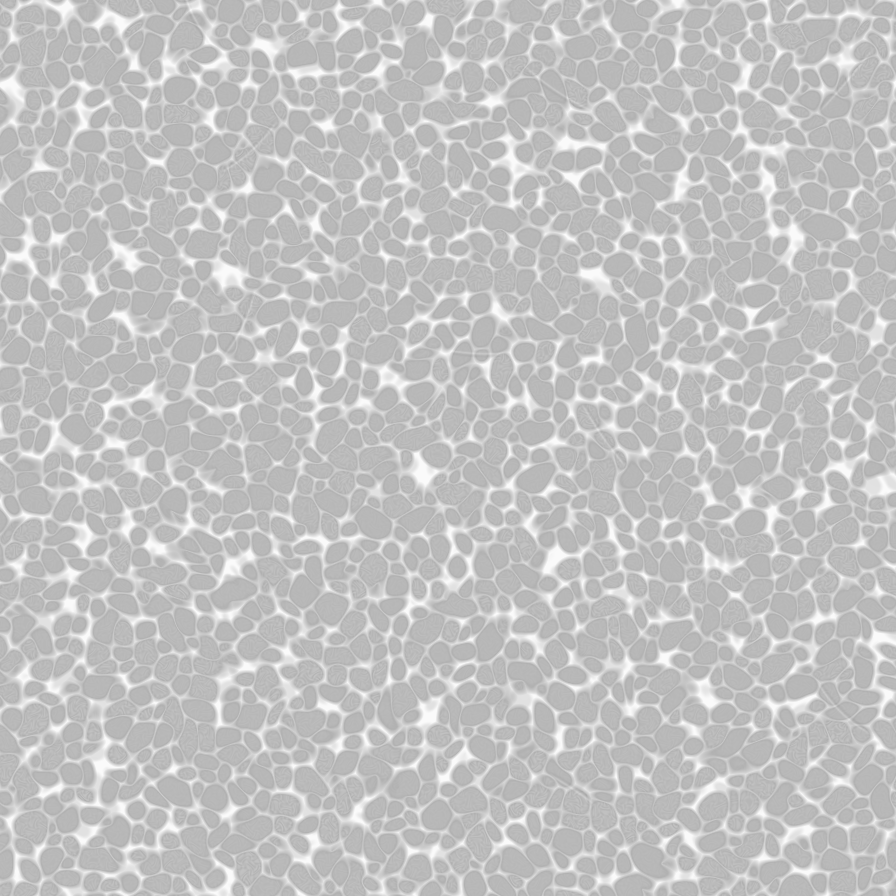
Give the GLSL for this texture map, as a WebGL 1 fragment shader.

```glsl
precision highp float;
// Packed pale grey pebbles with soft white light in the gaps between them.

uniform vec2 u_resolution;

#define GRAINS 42.0        // grain cells across the canvas
#define JITTER 0.80        // scatter of the grain centres
#define RADIUS_MIN 0.47    // grain radii in cells
#define RADIUS_MAX 0.96
#define STRETCH 2.1        // largest length to width ratio
#define ROUNDING 11.0      // higher gives sharper grain corners
#define GRAIN_GREY 0.725
#define GAP_WHITE 0.98
#define RIM_DEPTH 0.022
#define SPECKLE 0.016
#define FIBRES 9

float hash(vec2 p) {
  return fract(sin(dot(p, vec2(127.1, 311.7))) * 43758.547);
}

vec2 hash2(vec2 p) {
  return vec2(hash(p), hash(p + 57.3));
}

vec2 rotate(vec2 p, float angle) {
  float c = cos(angle), s = sin(angle);
  return vec2(c * p.x + s * p.y, c * p.y - s * p.x);
}

// Bend the plane so that outlines and sizes become irregular.
vec2 warp(vec2 p) {
  p += 0.2 * sin(p.yx * 0.37 + vec2(0.4, 2.1));
  return p + 0.06 * sin(p.yx * 3.3 + 1.7 * sin(p * 1.3));
}

// Cellular field of ellipses: x is below zero inside a grain and
// rises into seams and gaps, y is a random value of the grain.
vec2 pebbles(vec2 p, float seed) {
  vec2 cell = floor(p);
  vec3 nearest = vec3(9.0);
  float id = 0.0;
  for (int j = -2; j <= 2; j++) {
    for (int i = -2; i <= 2; i++) {
      vec2 site = cell + vec2(float(i), float(j));
      vec2 key = site + seed;
      vec2 center = site + 0.5 + JITTER * (hash2(key) - 0.5);
      vec2 shape = hash2(key + 19.7);
      float radius = mix(RADIUS_MIN, RADIUS_MAX, shape.x * shape.x);
      float ratio = sqrt(mix(1.0, STRETCH, shape.y));
      vec2 q = rotate(p - center, 6.2832 * hash(key + 83.1));
      float d = length(q * vec2(1.0 / ratio, ratio)) - radius;
      if (d < nearest.x) {
        nearest = vec3(d, nearest.xy);
        id = hash(key + 41.9);
      } else if (d < nearest.y) {
        nearest = vec3(nearest.x, d, nearest.y);
      } else {
        nearest.z = min(nearest.z, d);
      }
    }
  }
  // Smooth maximum of the outline and the seams to two neighbours.
  vec3 edge = vec3(nearest.x, 0.5 * (nearest.x - nearest.yz));
  float field = log(dot(exp(ROUNDING * edge), vec3(1.0))) / ROUNDING;
  return vec2(field, id);
}

// Fine mottling, turned differently on each grain.
float mottle(vec2 p, float id) {
  vec2 q = rotate(p, 6.2832 * id);
  q += 0.12 * sin(q.yx * 9.0 + id * 40.0);
  return 0.5 * sin(q.x * 23.0 + 2.0 * sin(q.y * 11.0))
       + 0.5 * sin(q.y * 27.0 + 2.0 * sin(q.x * 14.0));
}

// A few thin bent fibres lying across the grains.
float fibres(vec2 uv) {
  float light = 0.0;
  for (int i = 0; i < FIBRES; i++) {
    vec2 key = vec2(float(i) * 3.7, 5.3);
    vec2 q = rotate(uv - hash2(key), 6.2832 * hash(key + 11.0));
    float reach = mix(0.02, 0.055, hash(key + 23.0));
    float off = q.y - (hash(key + 31.0) - 0.5) * 8.0 * q.x * q.x;
    float ends = 1.0 - smoothstep(0.6 * reach, reach, abs(q.x));
    float line = exp(-pow(off / 0.0013, 2.0));
    float shade = exp(-pow((off - 0.003) / 0.0015, 2.0));
    light += ends * (0.06 * line - 0.03 * shade);
  }
  return light;
}

void main() {
  vec2 uv = gl_FragCoord.xy / u_resolution;
  vec2 p = warp(uv * GRAINS);
  vec2 top = pebbles(p, 0.0);
  float deep = pebbles(p * 1.15 + 7.4, 131.0).x;

  // Light fills the gaps, dimmed where deeper grains lie below.
  float glow = clamp((top.x + 0.045) / 0.20, 0.0, 1.0);
  glow *= mix(0.62, 1.0, smoothstep(-0.25, 0.02, deep));

  // Flat grains with a faint dark rim and fine texture.
  float inside = 1.0 - smoothstep(-0.08, 0.02, top.x);
  float rim = exp(-pow((top.x + 0.06) / 0.04, 2.0));
  float rough = mix(0.35, 1.8, top.y * top.y);
  float grain = GRAIN_GREY + 0.016 * (top.y - 0.4);
  grain += inside * SPECKLE * rough * mottle(p, top.y) - RIM_DEPTH * rim;

  float grey = mix(grain, GAP_WHITE, glow) + fibres(uv);
  gl_FragColor = vec4(vec3(clamp(grey, 0.0, 1.0)), 1.0);
}
```
